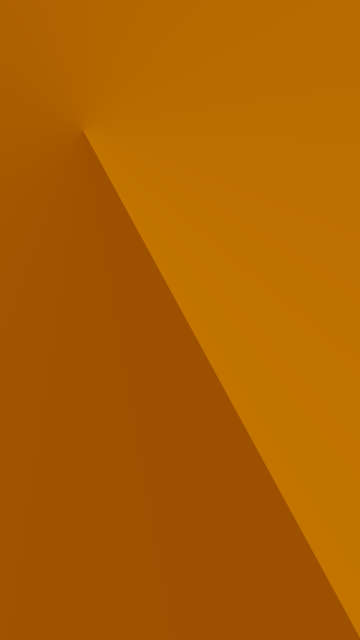
Write a WebGL 1 fragment shader that draws this background.

```glsl
precision highp float;

uniform vec2 u_resolution;

#define APEX vec2(0.2315, 0.7956)
#define SEAM_END vec2(1.0, 0.003)
#define BRIGHT_AMBER vec3(0.760, 0.453, 0.0)
#define DARK_AMBER vec3(0.610, 0.312, 0.0)
#define SEAM_SOFTNESS 0.75

const float TAU = 6.2831853;

// Sweep from 0 to 1 counterclockwise around the apex, starting at the seam
float conicSweep(vec2 p, vec2 seamDir, float softness) {
    // Turn the frame so that the seam lies on the negative x axis
    vec2 q = -vec2(dot(p, seamDir), seamDir.x * p.y - seamDir.y * p.x);
    float sweep = atan(q.y, q.x) / TAU + 0.5;

    // Blend the jump from 1 back to 0 across the seam
    bool onSeam = q.x < 0.0 && abs(q.y) < softness;
    return onSeam ? smoothstep(-softness, softness, q.y) : sweep;
}

void main() {
    vec2 aspect = u_resolution / u_resolution.y;
    vec2 p = gl_FragCoord.xy / u_resolution.y - APEX * aspect;
    vec2 seamDir = normalize((SEAM_END - APEX) * aspect);

    float sweep = conicSweep(p, seamDir, SEAM_SOFTNESS / u_resolution.y);
    gl_FragColor = vec4(mix(BRIGHT_AMBER, DARK_AMBER, sweep), 1.0);
}
```
